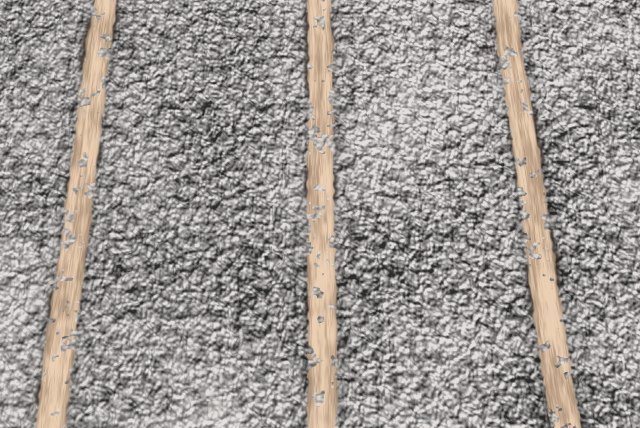
This texture is drawn by a Shadertoy shader. Its source:

```glsl
const vec3 WOOD_LIGHT = vec3(0.92, 0.81, 0.70);
const vec3 WOOD_DARK = vec3(0.70, 0.59, 0.49);
const vec3 GAP = vec3(0.20, 0.17, 0.15);
const vec3 FLUFF_TINT = vec3(1.01, 0.995, 0.985);

float hash(vec2 p) {
    return fract(sin(dot(p, vec2(127.1, 311.7))) * 43758.5453);
}

vec2 hash2(vec2 p) {
    return vec2(hash(p), hash(p + 57.3));
}

float noise(vec2 p) {
    vec2 i = floor(p), f = fract(p);
    f = f * f * (3.0 - 2.0 * f);
    return mix(mix(hash(i), hash(i + vec2(1, 0)), f.x),
               mix(hash(i + vec2(0, 1)), hash(i + 1.0), f.x), f.y);
}

float fbm(vec2 p) {
    float sum = 0.0, amp = 0.53;
    for (int i = 0; i < 4; i++) {
        sum += amp * noise(p);
        p = mat2(1.6, 1.2, -1.2, 1.6) * p + 7.1;
        amp *= 0.5;
    }
    return sum;
}

// Rounded lumps: one minus the distance to the nearest scattered point
float clumps(vec2 p) {
    vec2 cell = floor(p);
    float nearest = 2.0;
    for (int y = -1; y <= 1; y++)
        for (int x = -1; x <= 1; x++) {
            vec2 c = cell + vec2(x, y);
            nearest = min(nearest, length(c + hash2(c) - p));
        }
    return 1.0 - nearest;
}

float fluffHeight(vec2 p) {
    vec2 q = p + 0.014 * (vec2(noise(p * 38.0), noise(p * 38.0 + 19.0)) - 0.5);
    return 0.45 * clumps(q * 36.0) + 0.33 * clumps(q * 82.0) + 0.22 * noise(p * 165.0);
}

// Lumps lit from above, over broad mounds; rougher toward the right
vec3 fluffColor(vec2 p) {
    vec2 q = (p - vec2(0.75, 0.0)) * (1.0 + 0.15 * p.y) + 3.0;
    float h = fluffHeight(q);
    float slope = h - fluffHeight(q + vec2(-0.003, 0.007));
    float mound = fbm(p * vec2(4.0, 5.5) + 2.0) - 0.5;
    float rough = 0.85 + 0.2 * smoothstep(0.2, 1.3, p.x) - 0.5 * mound;
    float tone = 0.62 + rough * (1.0 * (h - 0.56) + 0.6 * slope) + 0.4 * mound;
    tone -= 0.05 * smoothstep(1.0, 1.5, p.x);
    return FLUFF_TINT * clamp(tone, 0.17, 0.88);
}

// Grain runs lengthwise; u crosses the beam from -1 to 1
vec3 woodColor(float u, float y, float seed) {
    float grain = noise(vec2(u * 5.0 + seed, y * 9.0));
    float fibre = noise(vec2(u * 13.0 + seed, y * 45.0));
    float stain = fbm(vec2(u * 1.5 + seed, y * 14.0));
    float light = 0.35 * grain + 0.3 * fibre + 0.75 * stain;
    vec3 wood = mix(WOOD_DARK, WOOD_LIGHT, smoothstep(0.3, 0.95, light));
    return wood * (1.0 - 0.14 * smoothstep(0.65, 1.0, abs(u)));
}

// Beams fan out toward the bottom
float beamCenter(float i, float y) {
    return 0.758 - 0.009 * y + i * (0.6035 - 0.136 * y) - 0.036 * i * i;
}

void mainImage(out vec4 fragColor, in vec2 fragCoord) {
    vec2 p = fragCoord / iResolution.y;
    p.x *= 1.5 * iResolution.y / iResolution.x;
    float aa = 1.5 / iResolution.y;
    vec3 fluff = fluffColor(p);
    vec3 color = fluff;
    float halfWidth = mix(0.036, 0.028, p.y);

    for (int k = -1; k <= 1; k++) {
        float i = float(k);
        float seed = 13.0 * i + 40.0;
        float wobble = 0.005 * (noise(vec2(p.y * 9.0, seed)) - 0.5);
        float x = p.x - beamCenter(i, p.y) - wobble;
        float ragged = 0.007 * (noise(p * 65.0 + seed) - 0.5);
        float d = abs(x) - halfWidth + ragged;

        // Soft shade beside the beam, with dark gaps here and there
        color *= 1.0 - 0.22 * exp(-max(d, 0.0) * 65.0);
        float side = x > 0.0 ? 0.0 : 31.0;
        float open = smoothstep(0.62, 0.8, noise(vec2(p.y * 14.0 + side, seed)));
        float gapWidth = 0.011 * open;
        color = mix(color, GAP, 0.8 * open * (1.0 - smoothstep(0.0, aa + gapWidth, d)));

        // Timber with stray tufts resting on it
        float u = x / halfWidth;
        float tuft = 0.55 * noise(p * 32.0 + seed) + 0.45 * noise(p * 95.0 + seed);
        float tufted = smoothstep(0.66, 0.74, tuft + 0.06 * abs(u));
        vec3 timber = mix(woodColor(u, p.y, seed), fluff * 0.75 + 0.2, 0.85 * tufted);
        color = mix(color, timber, 1.0 - smoothstep(-aa, aa, d));
    }
    fragColor = vec4(color, 1.0);
}
```
